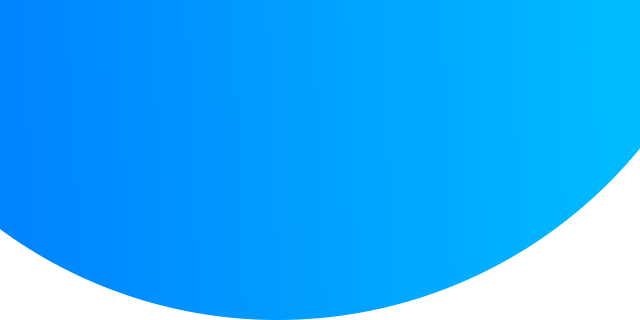
Write a Shadertoy shader that draws this background.

```glsl
#define DISC_CENTER vec2(0.867, 1.465)
#define DISC_RADIUS 1.465
#define GRADIENT_TILT 0.04
#define DEEP_BLUE vec3(0.0, 0.447, 1.0)
#define SKY_BLUE vec3(0.0, 0.776, 1.0)
#define PAPER_WHITE vec3(1.0)

float discDistance(vec2 p) {
    return length(p - DISC_CENTER) - DISC_RADIUS;
}

// Blend across the full width of the disc, leaning slightly with height
vec3 discColor(vec2 p) {
    float along = p.x - DISC_CENTER.x + GRADIENT_TILT * (p.y - 0.5);
    float blend = clamp(0.5 + 0.5 * along / DISC_RADIUS, 0.0, 1.0);
    return mix(DEEP_BLUE, SKY_BLUE, blend);
}

void mainImage(out vec4 fragColor, in vec2 fragCoord) {
    // Canvas height is one unit
    vec2 p = fragCoord / iResolution.y;
    float pixel = 1.0 / iResolution.y;

    // Large disc with a smooth rim over the plain backdrop
    float coverage = clamp(0.5 - discDistance(p) / pixel, 0.0, 1.0);
    vec3 color = mix(PAPER_WHITE, discColor(p), coverage);

    fragColor = vec4(color, 1.0);
}
```
